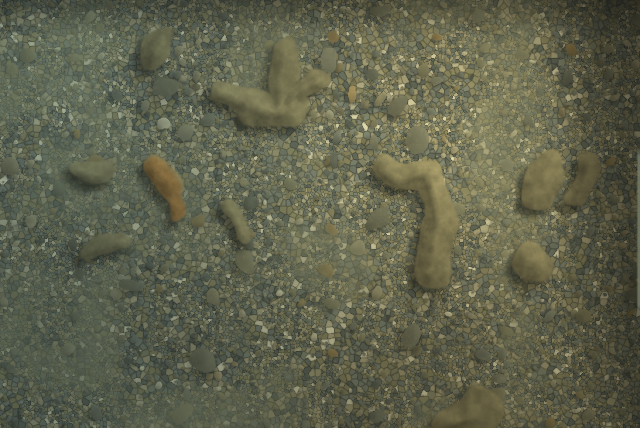
Reproduce this texture procedurally as a WebGL 1 fragment shader.

```glsl
precision highp float;
// Murky underwater seabed: fine gravel, scattered pebbles and silted coral fingers.
uniform vec2 u_resolution;

vec3 hash3(vec2 p) {
  vec3 q = fract(p.xyx * vec3(0.1031, 0.1030, 0.0973));
  q += dot(q, q.yxz + 33.33);
  return fract((q.xxy + q.yzz) * q.zyx);
}

float noise(vec2 p) {
  vec2 i = floor(p), f = fract(p);
  f = f * f * (3.0 - 2.0 * f);
  return mix(mix(hash3(i).x, hash3(i + vec2(1, 0)).x, f.x),
             mix(hash3(i + vec2(0, 1)).x, hash3(i + vec2(1, 1)).x, f.x), f.y);
}

float fbm(vec2 p) {
  float sum = 0.0, amp = 0.5;
  for (int i = 0; i < 4; i++) {
    sum += amp * noise(p);
    p = p * 2.03 + 17.7;
    amp *= 0.5;
  }
  return sum;
}

// Mineral colours: slate, grey, olive, tan and a few pale shell chips.
vec3 mineral(float t) {
  vec3 c = mix(vec3(0.29, 0.32, 0.29), vec3(0.42, 0.45, 0.40), smoothstep(0.0, 0.35, t));
  c = mix(c, vec3(0.46, 0.45, 0.32), smoothstep(0.35, 0.6, t));
  c = mix(c, vec3(0.59, 0.57, 0.44), smoothstep(0.65, 0.88, t));
  return mix(c, vec3(0.80, 0.79, 0.66), smoothstep(0.92, 1.0, t));
}

// Angular grains from Voronoi cells, darker along the gaps.
vec3 gravel(vec2 p, float scale) {
  p *= scale;
  vec2 cell = floor(p);
  float near = 9.0, second = 9.0, tone = 0.0;
  for (int y = -1; y <= 1; y++)
  for (int x = -1; x <= 1; x++) {
    vec2 c = cell + vec2(x, y);
    vec3 h = hash3(c + scale);
    float d = length(c + h.xy - p);
    if (d < near) { second = near; near = d; tone = h.z; }
    else second = min(second, d);
  }
  return mineral(tone) * mix(0.72, 1.06, smoothstep(0.0, 0.35, second - near));
}

// Loose stones, one per chosen cell, shaded from the upper right.
vec3 stones(vec3 col, vec2 p, float scale, float density) {
  vec2 q = p * scale;
  vec2 cell = floor(q);
  float soft = 0.0035 * scale;
  float lump = noise(q * 3.5 + scale) - 0.5;
  for (int y = -1; y <= 1; y++)
  for (int x = -1; x <= 1; x++) {
    vec2 c = cell + vec2(x, y);
    vec3 h = hash3(c + scale * 3.0), k = hash3(c + scale * 7.0 + 5.0);
    if (h.z > density) continue;
    vec2 v = q - c - 0.2 - 0.6 * h.xy;
    float a = 6.283 * k.x;
    vec2 w = mat2(cos(a), sin(a), -sin(a), cos(a)) * v * vec2(1.0, 1.1 + 0.7 * k.y);
    float r = mix(0.16, 0.40, k.z);
    float d = length(w) - r + 0.2 * lump;
    float under = length(v + 0.09) - r;
    col *= 1.0 - 0.22 * smoothstep(0.1, -0.1, under);
    vec3 body = mineral(fract(k.x * 7.0 + k.y));
    float rust = step(0.8, fract(k.y * 9.0 + k.z)) * smoothstep(50.0, 20.0, scale);
    body = mix(body, vec3(0.54, 0.43, 0.22), 0.75 * rust);
    body = mix(body, vec3(0.44, 0.43, 0.32), 0.6 * smoothstep(30.0, 10.0, scale) * (1.0 - rust));
    body *= 0.98 + 0.16 * dot(v, vec2(0.7)) / r + 0.2 * lump;
    col = mix(col, body, 0.9 * smoothstep(0.5 * soft, -0.5 * soft, d));
  }
  return col;
}

float limb(vec2 p, vec2 a, vec2 b, float r) {
  vec2 v = p - a, e = b - a;
  return length(v - e * clamp(dot(v, e) / dot(e, e), 0.0, 1.0)) - r;
}

float rustyCoral(vec2 p) {
  return min(limb(p, vec2(0.36, 0.60), vec2(0.39, 0.56), 0.028),
             limb(p, vec2(0.39, 0.56), vec2(0.42, 0.50), 0.016));
}

float corals(vec2 p) {
  p += 0.035 * (vec2(noise(p * 17.0), noise(p * 17.0 + 40.0)) - 0.5);
  // Bent finger, then the branched clump
  float d = limb(p, vec2(0.91, 0.60), vec2(1.0, 0.585), 0.036);
  d = min(d, limb(p, vec2(1.0, 0.585), vec2(1.035, 0.49), 0.04));
  d = min(d, limb(p, vec2(1.035, 0.49), vec2(1.01, 0.37), 0.043));
  d = min(d, limb(p, vec2(0.52, 0.79), vec2(0.59, 0.755), 0.033));
  d = min(d, limb(p, vec2(0.59, 0.755), vec2(0.69, 0.75), 0.04));
  d = min(d, limb(p, vec2(0.67, 0.89), vec2(0.65, 0.76), 0.029));
  d = min(d, limb(p, vec2(0.68, 0.75), vec2(0.73, 0.82), 0.03));
  // Right pair, left stubs and round lumps
  d = min(d, limb(p, vec2(1.28, 0.60), vec2(1.265, 0.55), 0.036));
  d = min(d, limb(p, vec2(1.38, 0.63), vec2(1.345, 0.55), 0.025));
  d = min(d, limb(p, vec2(0.19, 0.60), vec2(0.23, 0.61), 0.027));
  d = min(d, limb(p, vec2(0.21, 0.42), vec2(0.29, 0.43), 0.02));
  d = min(d, limb(p, vec2(0.54, 0.50), vec2(0.57, 0.46), 0.024));
  d = min(d, limb(p, vec2(0.36, 0.88), vec2(0.37, 0.89), 0.04));
  d = min(d, limb(p, vec2(1.23, 0.38), vec2(1.24, 0.38), 0.043));
  d = min(d, limb(p, vec2(1.08, 0.01), vec2(1.12, 0.03), 0.065));
  return min(d, rustyCoral(p));
}

void main() {
  vec2 p = gl_FragCoord.xy / u_resolution.y;
  float silt = fbm(p * 5.0);

  // Seabed
  vec3 col = mix(gravel(p, 125.0), gravel(p, 72.0), smoothstep(0.4, 0.6, noise(p * 30.0)));
  col = stones(col, p, 62.0, 0.4);
  col = stones(col, p, 36.0, 0.22);
  col = stones(col, p, 20.0, 0.16);
  col = stones(col, p, 11.0, 0.12);
  col = mix(col, vec3(0.42, 0.43, 0.33), 0.15 + 0.5 * smoothstep(0.4, 0.7, silt));

  // Coral with a shadow to the lower left
  float d = corals(p), toLight = corals(p + vec2(0.014, 0.016));
  col *= 1.0 - 0.45 * smoothstep(0.02, -0.02, toLight);
  vec3 skin = mix(vec3(0.46, 0.44, 0.31), vec3(0.55, 0.41, 0.22), smoothstep(0.02, -0.005, rustyCoral(p)));
  skin *= 0.92 + 0.2 * (toLight - d) / 0.021 + 0.35 * (fbm(p * 60.0) - 0.47);
  col = mix(col, skin, 0.92 * smoothstep(0.004, -0.004, d));

  // Uneven daylight, dim along the top and right
  vec2 glow = (p - vec2(1.0, 0.67)) * vec2(1.0, 1.2);
  vec2 side = p - vec2(0.15, 0.85);
  float light = 0.75 + 0.42 * exp(-4.0 * dot(glow, glow)) + 0.18 * exp(-9.0 * dot(side, side));
  light *= mix(0.68, 1.0, smoothstep(1.01, 0.9, p.y));
  light *= mix(0.58, 1.0, smoothstep(1.52, 1.25, p.x + 0.12 * (p.y - 0.5)));
  col *= light * (0.92 + 0.3 * silt);

  // Water tint and pale strip at the right edge
  col *= mix(vec3(0.93, 1.0, 1.05), vec3(1.04, 1.0, 0.93), smoothstep(0.1, 1.1, p.x));
  col = mix(col, vec3(0.32, 0.35, 0.30), 0.12);
  float strip = smoothstep(1.486, 1.492, p.x) * smoothstep(0.26, 0.29, p.y) * smoothstep(0.66, 0.63, p.y);
  col = mix(col, vec3(0.47, 0.50, 0.41), 0.8 * strip);
  gl_FragColor = vec4(clamp(col, 0.0, 1.0), 1.0);
}
```
